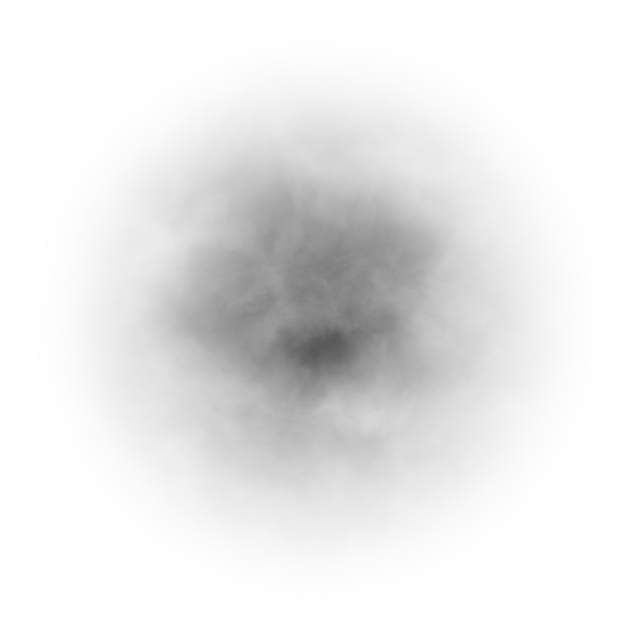
A Shadertoy shader for this background:

```glsl
const vec3 PAPER = vec3(1.0);
const vec3 SMOKE = vec3(0.0);

float hash(vec2 cell) {
    vec3 q = fract(cell.xyx * vec3(0.1031, 0.1030, 0.0973));
    q += dot(q, q.yzx + 33.33);
    return fract((q.x + q.y) * q.z);
}

float valueNoise(vec2 p) {
    vec2 cell = floor(p);
    vec2 f = fract(p);
    vec2 w = f * f * f * (f * (f * 6.0 - 15.0) + 10.0);
    float low = mix(hash(cell), hash(cell + vec2(1, 0)), w.x);
    float high = mix(hash(cell + vec2(0, 1)), hash(cell + vec2(1, 1)), w.x);
    return mix(low, high, w.y);
}

// Layered noise, centred on zero; each octave is rotated to hide the grid
float cloudNoise(vec2 p, float gain) {
    mat2 turn = mat2(0.8, 0.6, -0.6, 0.8);
    float sum = 0.0;
    float weight = 0.5;
    for (int octave = 0; octave < 6; octave++) {
        sum += weight * (valueNoise(p) - 0.5);
        p = turn * p * 2.03 + vec2(17.3, 9.1);
        weight *= gain;
    }
    return sum;
}

// Soft elliptical bump with a peak of one
float puff(vec2 p, vec2 center, vec2 size) {
    vec2 d = (p - center) / size;
    return exp(-dot(d, d));
}

// Broad thick and thin regions inside the cloud
float billows(vec2 p) {
    float thick = 0.28 * puff(p, vec2(0.014, -0.045), vec2(0.065, 0.04))
                + 0.14 * puff(p, vec2(0.115, -0.005), vec2(0.05, 0.035))
                + 0.30 * puff(p, vec2(0.140, 0.120), vec2(0.07, 0.05))
                + 0.22 * puff(p, vec2(-0.090, 0.190), vec2(0.16, 0.07))
                + 0.16 * puff(p, vec2(-0.190, 0.000), vec2(0.07, 0.05))
                + 0.14 * puff(p, vec2(-0.030, -0.200), vec2(0.05, 0.09));
    float thin = 0.38 * puff(p, vec2(0.070, -0.150), vec2(0.08, 0.035))
               + 0.45 * puff(p, vec2(-0.255, 0.095), vec2(0.06, 0.05))
               + 0.18 * puff(p, vec2(-0.130, -0.115), vec2(0.09, 0.04))
               + 0.22 * puff(p, vec2(0.150, 0.225), vec2(0.07, 0.05))
               + 0.14 * puff(p, vec2(0.200, 0.025), vec2(0.05, 0.06));
    return thick - thin;
}

float cloudDensity(vec2 p) {
    // Round falloff that reaches zero before the border
    float radius = length(p);
    float body = 0.49 * puff(p, vec2(-0.005, 0.006), vec2(0.235));
    body *= 1.0 - smoothstep(0.32, 0.49, radius);

    // Warped wisps over the broad billows
    vec2 warp = vec2(cloudNoise(p * 9.0 + 4.0, 0.5),
                     cloudNoise(p * 9.0 + 31.0, 0.5));
    float wisps = cloudNoise(p * 13.0 + warp * 0.7 + 52.0, 0.58);
    return body * (1.0 + billows(p + warp * 0.025) + 0.55 * wisps);
}

void mainImage(out vec4 fragColor, in vec2 fragCoord) {
    vec2 p = (fragCoord - 0.5 * iResolution.xy) / iResolution.y;
    float density = clamp(cloudDensity(p), 0.0, 1.0);
    fragColor = vec4(mix(PAPER, SMOKE, density), 1.0);
}
```
